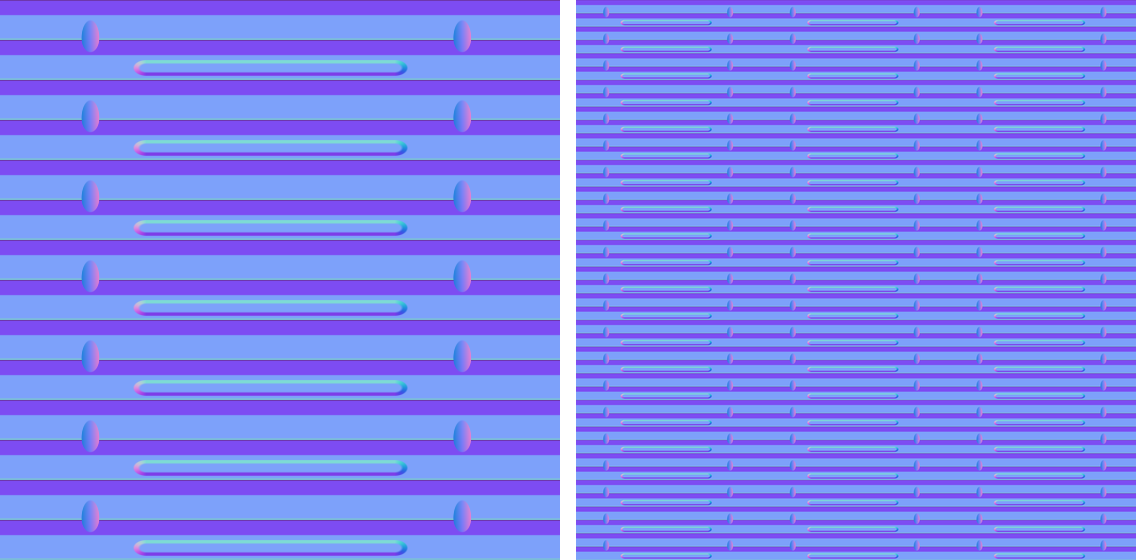
Left: one tile. Right: repeated 3 by 3.
A three.js fragment shader for this texture map:

```glsl
varying vec2 vUv;

const vec3 SLOPE_BLUE = vec3(0.49, 0.63, 0.98);
const vec3 SLOPE_VIOLET = vec3(0.49, 0.30, 0.95);

// Soft line of half width w around zero
float line(float d, float w) {
  return 1.0 - smoothstep(0.0, w, abs(d));
}

// Alternating slopes with a bright and dark crease, 14 bands down
vec3 boards(float down) {
  float f = fract(down * 14.0);
  float below = (f - step(0.5, f)) / 14.0;
  float violet = smoothstep(-0.001, 0.001, below) * (1.0 - smoothstep(0.0255, 0.0285, below));
  vec3 color = mix(SLOPE_BLUE, SLOPE_VIOLET, violet);
  color = mix(color, vec3(0.48, 0.80, 0.80), line(below + 0.0016, 0.0022));
  return mix(color, vec3(0.42, 0.20, 0.62), 0.9 * line(below - 0.0006, 0.0017));
}

// Raised egg, longer above its widest point; p points right and down
vec3 addEgg(vec3 color, vec2 p) {
  vec2 radius = vec2(0.0158, p.y < 0.0 ? 0.0315 : 0.0250);
  vec2 q = p / radius;
  float d = (length(q) - 1.0) * radius.x;
  vec3 left = vec3(0.12, 0.50, 0.86);
  vec3 middle = vec3(0.47, 0.50, 0.97);
  vec3 right = vec3(0.90, 0.50, 0.82);
  vec3 shade = mix(middle, q.x < 0.0 ? left : right, min(abs(q.x), 1.0));
  shade.g -= 0.04 * q.y;
  return mix(color, shade, 1.0 - smoothstep(-0.001, 0.001, d));
}

// Long slot with tapered ends and a bevelled rim; p points right and down
vec3 addSlot(vec3 color, vec2 p) {
  vec2 q = vec2(sign(p.x) * max(abs(p.x) - 0.2217, 0.0) * 0.62, p.y);
  float d = length(q) - 0.0145;
  vec2 n = q / (length(q) + 0.00001);
  float rim = smoothstep(-0.0085, -0.0045, d) * (1.0 - smoothstep(-0.0018, 0.0008, d));
  vec3 bevel = vec3(0.49 - 0.36 * n.x, 0.55 - 0.31 * n.y, 0.87 + 0.04 * n.y);
  color = mix(color, SLOPE_BLUE, 1.0 - smoothstep(-0.004, -0.001, d));
  return mix(color, bevel, rim);
}

void main() {
  float down = 1.0 - vUv.y;
  vec2 p = vec2(vUv.x, fract(down * 7.0) / 7.0);
  vec3 color = boards(down);
  for (int i = 0; i < 2; i++) {
    color = addEgg(color, p - vec2(0.1615 + 0.664 * float(i), 0.0680));
  }
  color = addSlot(color, p - vec2(0.4831, 0.1213));
  gl_FragColor = vec4(color, 1.0);
}
```
